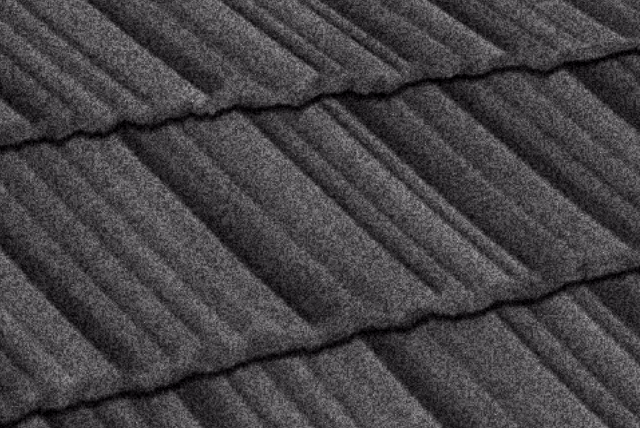
Reproduce this texture procedurally as a Shadertoy shader.

```glsl
// Grooves across one tile: position, shadow width, depth
const vec3 grooves[14] = vec3[14](
    vec3(-196., 22., .12), vec3(-152., 20., .10), vec3(-100., 44., .19),
    vec3(-38., 22., .12), vec3(8., 22., .12), vec3(52., 20., .11),
    vec3(130., 44., .20), vec3(203., 23., .12), vec3(285., 20., .21),
    vec3(320., 16., .16), vec3(372., 14., .21), vec3(397., 46., .19),
    vec3(462., 22., .11), vec3(517., 45., .21));
const float tileWidth = 767.;

float hash(vec2 p) {
    vec3 a = fract(p.xyx * vec3(.1031, .1030, .0973));
    a += dot(a, a.yzx + 33.33);
    return fract((a.x + a.y) * a.z);
}

float noise(vec2 p) {
    vec2 i = floor(p), f = fract(p);
    f = f * f * (3. - 2. * f);
    return mix(mix(hash(i), hash(i + vec2(1, 0)), f.x),
               mix(hash(i + vec2(0, 1)), hash(i + vec2(1, 1)), f.x), f.y);
}

// Straight lower border of a row, fanned by perspective
float border(float row, float x) {
    return 172. + 293. * row + 43. * row * row
         - x * (.14 + .091 * row + .012 * row * row);
}

// Position across the tiles, staggered from row to row
float across(float row, float x, float v) {
    float j = row - 1.;
    return (x - 264. * v - 206. * j - 91. * j * j) / (1. + .06 * min(j, 0.));
}

// Lower border with its scalloped outline
float scallop(float row, float x) {
    float s = across(row, x, 1.);
    return border(row, x) + 13. * (noise(vec2(s / 28., row * 9. + 3.)) - .5)
         + 3. * (noise(vec2(s / 7., row * 5.)) - .5);
}

// Brightness of the ribbed surface
float ribs(float s, float v, float row) {
    s += 4. * (noise(vec2(s / 60., v * 3. + row * 11.)) - .5);
    float light = .318 + .08 * (noise(vec2(s / 15., v * 1.3 + row * 7.)) - .5);
    for (int i = 0; i < 14; i++) {
        vec3 g = grooves[i];
        float d = mod(s - g.x + tileWidth * .5, tileWidth) - tileWidth * .5;
        float shadow = smoothstep(-2., 7., d) * exp(-d * d / (g.y * g.y));
        float crest = (1. - smoothstep(-3., 6., d)) * exp(min(d, 0.) / 17.);
        light += g.z * (.42 * crest - shadow);
    }
    return max(light, .12);
}

void mainImage(out vec4 fragColor, in vec2 fragCoord) {
    // Canvas height is 512 units, y pointing down
    vec2 q = vec2(fragCoord.x, iResolution.y - fragCoord.y) * 512. / iResolution.y;

    float row = 0.;
    for (int i = 0; i < 2; i++)
        if (q.y > scallop(row, q.x)) row += 1.;

    float top = border(row - 1., q.x), bottom = border(row, q.x);
    float v = (q.y - top) / (bottom - top);
    float light = ribs(across(row, q.x, v), v, row);

    // Folded front lip
    float size = (bottom - top) / 300.;
    float end = across(row, q.x, 1.);
    float above = scallop(row, q.x) - q.y;
    float fold = size * (31. + 18. * (noise(vec2(end / 23., row * 4.)) - .5));
    float lump = noise(vec2(end / 19., above / 22. + row * 6.));
    float lip = .14 + .16 * lump + .06 * smoothstep(0., fold, above);
    light = mix(lip, light, smoothstep(fold * .6, fold * 1.2, above));
    light += .04 * exp(-pow((above - fold) / (8. * size), 2.));
    light *= mix(.25, 1., smoothstep(0., 6. * size, above));

    // Shadow cast by the row above
    if (row > 0.) {
        float below = q.y - scallop(row - 1., q.x);
        light *= mix(.15, 1., smoothstep(1., 11., below));
        light *= 1. - .2 * exp(-max(below, 0.) / 25.);
    }

    // Mineral granules and scattered glints
    float grain = noise(q / 1.6) + .6 * noise(q / 3.1 + 40.) - .8;
    light += grain * (.10 + .46 * light);
    light += .18 * smoothstep(.92, 1., noise(q / 1.9 + 90.)) * smoothstep(.1, .35, light);
    light += .03 * (noise(q / 90. + 7.) - .5);

    fragColor = vec4(clamp(light + vec3(.004, -.006, .004), 0., 1.), 1.);
}
```
